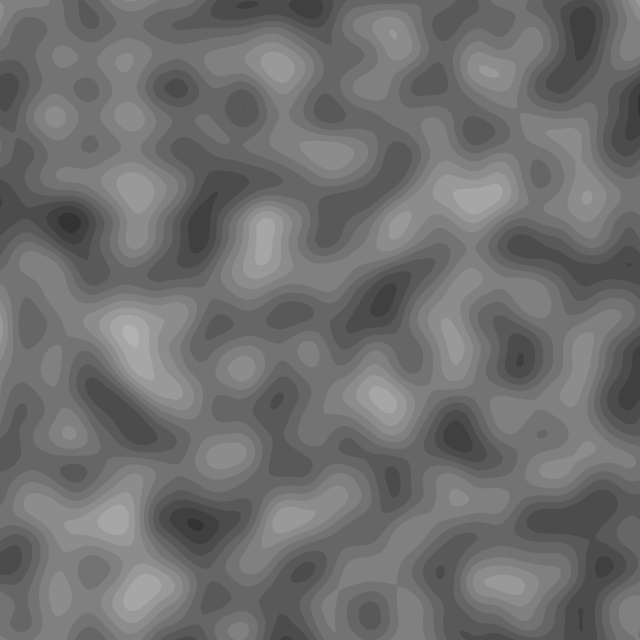
A Shadertoy shader for this texture:

```glsl
// Soft cloudy blobs in flat grey terraces, like a contour map.
// Two octaves of gradient noise form a height field, which is
// then rounded to even grey steps with smoothed borders.

#define FINE_CELLS 10.0    // noise cells across the canvas, small blobs
#define COARSE_CELLS 5.0   // noise cells across the canvas, broad drifts
#define FINE_AMOUNT 0.334
#define COARSE_AMOUNT 0.234
#define MEAN_GREY 0.437
#define GREY_STEP 0.05     // brightness between neighbouring terraces
#define DARKEST 0.2
#define LIGHTEST 0.7

const float TAU = 6.2831853;

// Integer hash of a lattice point to a unit gradient
vec2 latticeGradient(vec2 cell) {
    uvec2 q = uvec2(ivec2(cell) + 1024);
    uint h = q.x * 1597334677u ^ q.y * 3812015801u;
    h = (h ^ (h >> 16)) * 2146121005u;
    h = (h ^ (h >> 15)) * 2221713035u;
    h ^= h >> 16;
    float angle = TAU * float(h & 65535u) / 65536.0;
    return vec2(cos(angle), sin(angle));
}

// Gradient noise with quintic fade
float gradientNoise(vec2 p) {
    vec2 cell = floor(p);
    vec2 f = p - cell;
    vec2 fade = f * f * f * (f * (f * 6.0 - 15.0) + 10.0);
    vec2 right = vec2(1.0, 0.0);
    vec2 up = vec2(0.0, 1.0);
    float a = dot(latticeGradient(cell), f);
    float b = dot(latticeGradient(cell + right), f - right);
    float c = dot(latticeGradient(cell + up), f - up);
    float d = dot(latticeGradient(cell + 1.0), f - 1.0);
    return mix(mix(a, b, fade.x), mix(c, d, fade.x), fade.y);
}

// Round to whole steps, blending over about one pixel at each border
float terrace(float level) {
    float blend = clamp(0.6 * fwidth(level), 0.0001, 0.5);
    return floor(level) + smoothstep(0.5 - blend, 0.5 + blend, fract(level));
}

void mainImage(out vec4 fragColor, in vec2 fragCoord) {
    vec2 uv = fragCoord / iResolution.y;

    // Height field: small blobs over broad drifts
    float height = MEAN_GREY
        + FINE_AMOUNT * gradientNoise(uv * FINE_CELLS + vec2(3.37, 7.61))
        + COARSE_AMOUNT * gradientNoise(uv * COARSE_CELLS + vec2(41.73, 23.19));

    // Flat grey terraces
    float grey = terrace(height / GREY_STEP) * GREY_STEP;
    fragColor = vec4(vec3(clamp(grey, DARKEST, LIGHTEST)), 1.0);
}
```
